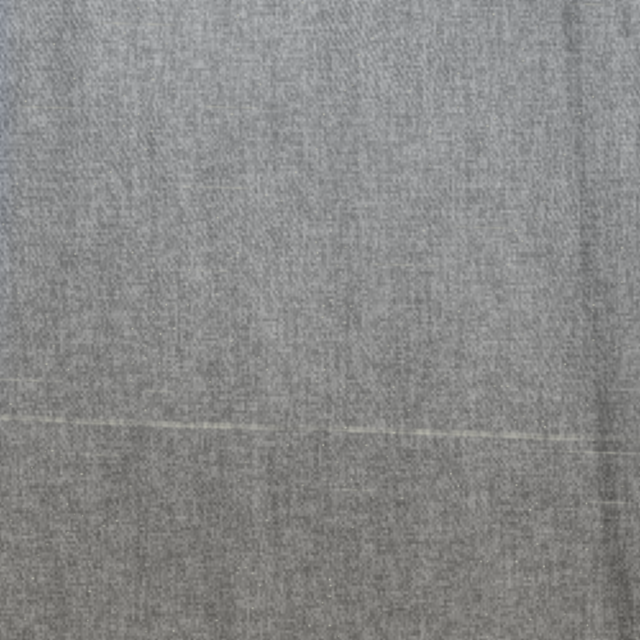
A Shadertoy shader for this texture:

```glsl
const vec3 CLOTH_TOP = vec3(0.577, 0.586, 0.594);
const vec3 CLOTH_BOTTOM = vec3(0.474, 0.467, 0.452);
const vec3 FLECK_COLOR = vec3(0.74, 0.74, 0.69);
const vec3 EDGE_TINT = vec3(-0.01, 0.0, 0.022);
const vec2 GRAIN_FREQ = vec2(250.0, 230.0);
const vec2 WARP_FREQ = vec2(240.0, 42.0);
const vec2 WEFT_FREQ = vec2(45.0, 230.0);
const vec2 TWILL_FREQ = vec2(105.0, 62.0);
const vec2 FLECK_CELLS = vec2(90.0, 110.0);
const float GRAIN_AMOUNT = 0.125;
const float WARP_AMOUNT = 0.078;
const float WEFT_AMOUNT = 0.064;
const float TWILL_AMOUNT = 0.026;
const float COLUMN_AMOUNT = 0.036;
const float FOLD_DEPTH = 0.058;
const float FLECK_SHARE = 0.03;
const float SEAM_LEFT = 0.347;
const float SEAM_SLOPE = -0.034;
const float SEAM_HALF_WIDTH = 0.0058;
const int SLUB_COUNT = 14;
const float TAU = 6.2831853;

float hash(vec2 p) {
    return fract(sin(dot(p, vec2(127.1, 311.7))) * 43758.5453);
}

float noise(vec2 p) {
    vec2 i = floor(p), f = fract(p);
    f = f * f * (3.0 - 2.0 * f);
    return mix(mix(hash(i), hash(i + vec2(1, 0)), f.x),
               mix(hash(i + vec2(0, 1)), hash(i + vec2(1, 1)), f.x), f.y);
}

// Noise centred on zero
float signedNoise(vec2 p) {
    return noise(p) - 0.5;
}

float bell(float distance, float width) {
    return exp(-distance * distance / (width * width));
}

// Crossed threads, grain and patchy diagonal ribs
float weave(vec2 p) {
    float value = GRAIN_AMOUNT * signedNoise(p * GRAIN_FREQ);
    value += WARP_AMOUNT * signedNoise(p * WARP_FREQ + 17.0);
    value += WEFT_AMOUNT * signedNoise(p * WEFT_FREQ + 43.0);
    value += COLUMN_AMOUNT * signedNoise(p * vec2(42.0, 4.0) + 71.0);
    float wobble = 1.5 * noise(p * 24.0);
    float ribs = sin(TAU * dot(p, TWILL_FREQ) + wobble);
    float patches = noise(p * 9.0 + 5.0) * mix(0.4, 1.3, p.y);
    return value + TWILL_AMOUNT * ribs * patches;
}

// Soft vertical creases and uneven light
float shading(vec2 p) {
    float foldX = 0.890 + 0.085 * pow(1.0 - p.y, 1.2);
    float fold = bell(p.x - foldX, 0.017) + 0.35 * bell(p.x - foldX - 0.02, 0.045);
    float light = -FOLD_DEPTH * fold * mix(0.8, 1.0, noise(p * vec2(2.0, 6.0)));
    light -= 0.022 * bell(p.x - 0.10, 0.035) * smoothstep(0.2, 0.9, p.y);
    light += 0.018 * bell(p.x - 0.46, 0.32) * smoothstep(0.0, 0.6, p.y);
    return light + 0.03 * signedNoise(p * vec2(5.0, 4.0) + 9.0);
}

// Small pale specks, one candidate per cell
float flecks(vec2 p) {
    vec2 q = p * FLECK_CELLS;
    vec2 cell = floor(q);
    vec2 center = 0.35 + 0.3 * vec2(hash(cell + 3.1), hash(cell + 8.7));
    vec2 d = (fract(q) - center) / vec2(mix(0.14, 0.24, hash(cell + 5.3)), 0.20);
    float present = step(1.0 - FLECK_SHARE, hash(cell + 1.9));
    return present * exp(-dot(d, d)) * mix(0.2, 0.85, hash(cell + 6.4));
}

// Scattered thick weft threads
float slubs(vec2 p) {
    float total = 0.0;
    for (int i = 0; i < SLUB_COUNT; i++) {
        float id = float(i);
        vec2 center = vec2(hash(vec2(id, 2.0)), hash(vec2(id, 7.0)));
        float halfLength = mix(0.02, 0.08, hash(vec2(id, 11.0)));
        vec2 d = p - center;
        float ends = 1.0 - smoothstep(0.6 * halfLength, halfLength, abs(d.x));
        total += ends * bell(d.y + 0.03 * d.x, 0.0022);
    }
    return 0.55 * total * noise(p * vec2(110.0, 20.0));
}

// Long pale flaw, broken into upright stitches
float seam(vec2 p) {
    float d = p.y - SEAM_LEFT - SEAM_SLOPE * p.x;
    d += 0.003 * signedNoise(vec2(p.x * 14.0, 2.0));
    float stitches = 0.1 + 0.9 * noise(vec2(p.x * 190.0, 4.0));
    float wear = 0.45 + 0.75 * noise(vec2(p.x * 18.0, 8.0));
    float ends = mix(0.45, 1.0, 1.0 - smoothstep(0.88, 0.94, p.x));
    float band = 1.0 - smoothstep(0.35, 1.3, abs(d) / SEAM_HALF_WIDTH);
    float core = bell(d + 0.002, 0.002);
    return ends * wear * (0.58 * band * stitches + 0.15 * core);
}

void mainImage(out vec4 fragColor, in vec2 fragCoord) {
    vec2 p = fragCoord / iResolution.xy;
    float height = smoothstep(-0.1, 1.0, p.y + 0.08 * (p.x - 0.5));
    vec3 color = mix(CLOTH_BOTTOM, CLOTH_TOP, height);
    color += EDGE_TINT * bell(p.x, 0.02) * smoothstep(0.2, 0.8, p.y);
    color += shading(p) + weave(p);
    float pale = clamp(flecks(p) + slubs(p) + seam(p), 0.0, 0.85);
    fragColor = vec4(mix(color, FLECK_COLOR, pale), 1.0);
}
```
